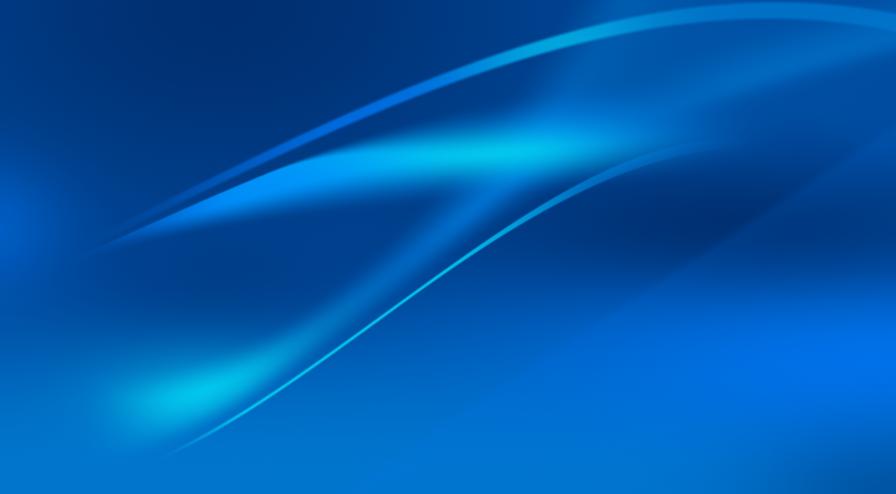
A WebGL 1 fragment shader for this background:

```glsl
precision highp float;

uniform vec2 u_resolution;

const vec3 NAVY = vec3(0.0, 0.18, 0.43);
const vec3 DEEP = vec3(0.0, 0.29, 0.62);
const vec3 OCEAN = vec3(0.0, 0.46, 0.80);
const vec3 ROYAL = vec3(0.0, 0.45, 0.93);
const vec3 AZURE = vec3(0.0, 0.58, 1.0);
const vec3 CYAN = vec3(0.01, 0.82, 0.95);

float hash(vec2 p) {
    vec3 q = fract(p.xyx * 0.1031);
    q += dot(q, q.yzx + 33.33);
    return fract((q.x + q.y) * q.z);
}

// Cubic curve, coefficients from constant to third power
float cubic(vec4 k, float x) {
    return k.x + x * (k.y + x * (k.z + x * k.w));
}

// Soft elliptical glow
float glow(vec2 p, vec2 centre, vec2 radius) {
    vec2 d = (p - centre) / radius;
    return exp(-dot(d, d));
}

// Fades in over start..full, then out over fall..end
float span(float x, float start, float full, float fall, float end) {
    return smoothstep(start, full, x) * (1.0 - smoothstep(fall, end, x));
}

// Stripe around a signed distance, with a soft border
float stripe(float d, float halfWidth, float soft) {
    return 1.0 - smoothstep(halfWidth - soft, halfWidth + soft, abs(d));
}

vec3 backdrop(vec2 p) {
    vec3 c = mix(OCEAN, DEEP, smoothstep(0.05, 0.5, p.y));
    c = mix(c, ROYAL, 0.95 * glow(p, vec2(0.98, 0.27), vec2(0.38, 0.19)));
    c = mix(c, NAVY, 0.95 * glow(p, vec2(0.25, 0.98), vec2(0.36, 0.42)));
    c = mix(c, NAVY, 0.92 * glow(p, vec2(0.82, 0.55), vec2(0.30, 0.13)));
    c = mix(c, NAVY, 0.45 * glow(p, vec2(1.0, 0.0), vec2(0.16, 0.14)));
    c = mix(c, NAVY, 0.35 * glow(p, vec2(0.25, 0.42), vec2(0.16, 0.10)));
    c = mix(c, ROYAL, 0.55 * glow(p, vec2(-0.02, 0.54), vec2(0.09, 0.13)));
    // Faint diagonal fold
    float fold = 1.2 * p.x - 0.45 - p.y;
    float lit = smoothstep(-0.01, 0.02, fold) * exp(-max(fold, 0.0) * 6.0);
    return mix(c, ROYAL, 0.16 * lit);
}

// Diagonal beam sweeping from the top down to the lower left
vec3 addBeam(vec3 c, vec2 p, float lineY) {
    float slope = 6.0 * p.x - 0.8265;
    float edge = 0.3018 + p.x * (3.0 * p.x - 0.8265);
    float d = (edge - p.y) / sqrt(1.0 + slope * slope);
    float body = smoothstep(-0.01, 0.07, d) * exp(-max(d - 0.05, 0.0) * 9.0);
    body *= smoothstep(0.012, 0.10, p.y - lineY);
    body *= smoothstep(0.09, 0.24, p.x);
    float strength = mix(0.95, 0.55, smoothstep(0.3, 0.8, p.y));
    vec3 tint = mix(CYAN, AZURE, smoothstep(0.2, 0.5, p.y));
    tint = mix(tint, OCEAN, smoothstep(0.65, 0.9, p.y));
    c = mix(c, tint, body * strength);
    float pool = glow(p, vec2(0.24, 0.20), vec2(0.12, 0.09));
    return mix(c, CYAN, 0.5 * pool * smoothstep(0.0, 0.06, p.y - lineY));
}

// Broad wing: crisp upper left edge that dissolves to the right
vec3 addWing(vec3 c, vec2 p) {
    float top = cubic(vec4(0.4127, 0.7977, 0.2296, -0.7191), p.x);
    float base = cubic(vec4(0.4178, 0.7419, -0.9814, 0.569), p.x);
    float softTop = mix(0.006, 0.13, smoothstep(0.3, 0.6, p.x));
    float softBase = mix(0.025, 0.075, smoothstep(0.1, 0.5, p.x));
    float body = smoothstep(0.0, softTop, top - p.y);
    body *= smoothstep(-0.4 * softBase, softBase, p.y - base);
    body *= span(p.x, 0.04, 0.26, 0.55, 0.93);
    vec3 tint = mix(ROYAL, AZURE, smoothstep(0.1, 0.3, p.x));
    float core = glow(p, vec2(0.56, 0.685), vec2(0.17, 0.065));
    return mix(c, mix(tint, CYAN, core), body * 0.95);
}

void main() {
    vec2 p = gl_FragCoord.xy / u_resolution;
    float pixel = 1.0 / u_resolution.y;
    float lineY = cubic(vec4(0.0021, -0.1331, 3.4216, -2.691), p.x);
    float arcY = cubic(vec4(0.421, 0.8574, 0.2588, -0.5831), p.x);

    vec3 color = backdrop(p);
    color = addBeam(color, p, lineY);
    color = addWing(color, p);

    // Soft veil rising to the right edge
    float veil = p.y - (0.11 + p.x * (1.18 - 0.365 * p.x));
    float veilBody = exp(-pow(veil / (veil > 0.0 ? 0.065 : 0.032), 2.0));
    color = mix(color, OCEAN, 0.65 * veilBody * smoothstep(0.62, 0.85, p.x));

    // Upper arc ribbon
    float arc = stripe(p.y - arcY, mix(0.007, 0.018, p.x), pixel + 0.003);
    vec3 arcTint = mix(ROYAL, OCEAN, smoothstep(0.45, 0.75, p.x));
    arcTint = mix(arcTint, CYAN, 0.7 * glow(p, vec2(0.62, 0.9), vec2(0.11, 0.2)));
    color = mix(color, arcTint, 0.85 * arc * smoothstep(0.07, 0.4, p.x));

    // Fine bright line, widening and fading to the right
    float spread = smoothstep(0.46, 0.74, p.x);
    float line = stripe(p.y - lineY, mix(0.0035, 0.011, spread), pixel + 0.001);
    float lineFade = span(p.x, 0.17, 0.29, 0.48, 0.85);
    color = mix(color, mix(CYAN, AZURE, spread), line * lineFade * 0.9);

    // Slight grain against banding
    color += (hash(gl_FragCoord.xy) - 0.5) / 255.0;
    gl_FragColor = vec4(color, 1.0);
}
```
